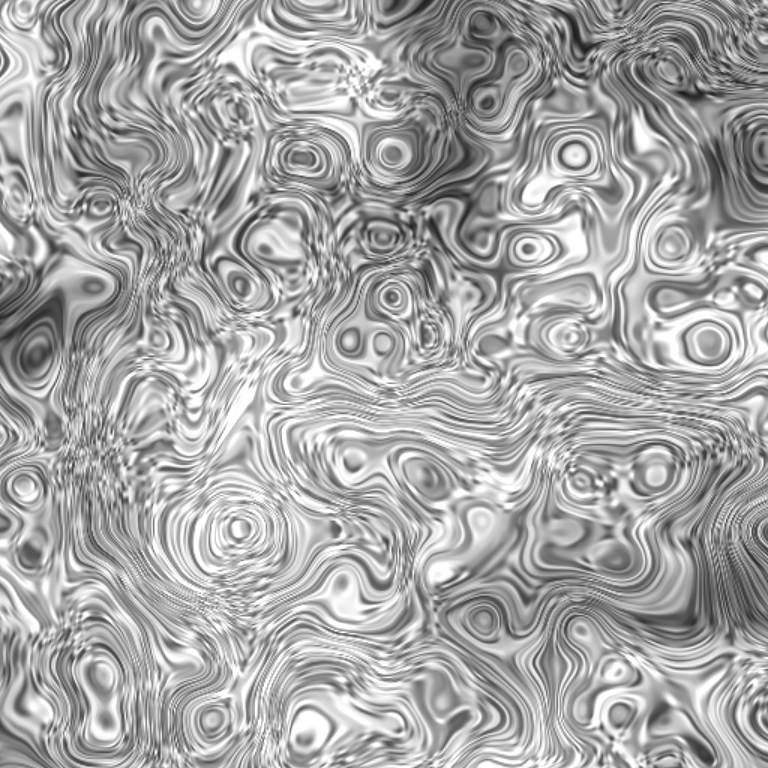
A Shadertoy shader for this texture:

```glsl
// Grey marbled grain: fine noise is read through a strongly folded domain.
// Gentle folds stretch it into curved streaks, steep folds break it into
// grain, and a broad soft tone with dark blotches shades the whole.

const float GRID        = 512.0;  // grain samples across the canvas
const float WARP_SCALE  = 4.0;    // folds across the canvas
const float WARP_GAIN   = 0.46;   // weight of each finer fold
const int   WARP_LAYERS = 3;
const float ACROSS      = 250.0;  // noise cells across the streaks
const float ALONG       = 50.0;   // noise cells along the streaks
const float TONE_SCALE  = 5.0;
const float TONE_MEAN   = 0.665;
const float TONE_RANGE  = 0.42;
const float BLOTCH_SCALE = 5.3;
const float BLOTCH_DEPTH = 0.30;
const float GRAIN_CONTRAST = 0.84;

float hash(vec2 p) {
    return fract(sin(dot(p, vec2(127.1, 311.7))) * 43758.5453);
}

float valueNoise(vec2 p) {
    vec2 cell = floor(p);
    vec2 f = fract(p);
    f = f * f * (3.0 - 2.0 * f);
    float low  = mix(hash(cell), hash(cell + vec2(1, 0)), f.x);
    float high = mix(hash(cell + vec2(0, 1)), hash(cell + vec2(1, 1)), f.x);
    return mix(low, high, f.y);
}

float fbm(vec2 p) {
    float sum = 0.0;
    float weight = 0.5;
    for (int i = 0; i < WARP_LAYERS; i++) {
        sum += weight * valueNoise(p);
        p = p * 2.03 + vec2(17.3, 9.1);
        weight *= WARP_GAIN;
    }
    return sum;
}

// Fine noise seen through the folded domain, p in canvas units
float foldedGrain(vec2 p) {
    vec2 q = p * WARP_SCALE;
    vec2 folded = vec2(ACROSS * fbm(q + 3.7), ALONG * fbm(q + vec2(41.2, 23.8)));
    return valueNoise(folded);
}

// Blends the four nearest grain samples, so the grain keeps its size
float smoothGrain(vec2 p) {
    vec2 g = p * GRID - 0.5;
    vec2 corner = floor(g);
    vec2 f = g - corner;
    float sum = 0.0;
    for (int i = 0; i < 4; i++) {
        vec2 side = vec2(i % 2, i / 2);
        vec2 w = mix(1.0 - f, f, side);
        sum += w.x * w.y * foldedGrain((corner + side + 0.5) / GRID);
    }
    return sum;
}

void mainImage(out vec4 fragColor, in vec2 fragCoord) {
    vec2 uv = fragCoord / iResolution.y;

    // Broad light and shade
    float broad = 0.65 * valueNoise(uv * TONE_SCALE + 61.4)
                + 0.35 * valueNoise(uv * TONE_SCALE * 2.1 + 12.6);
    float blotch = smoothstep(0.66, 0.96, valueNoise(uv * BLOTCH_SCALE + 87.9));
    float tone = TONE_MEAN + TONE_RANGE * (broad - 0.5) - BLOTCH_DEPTH * blotch;

    // Streaks and grain, weaker inside the dark blotches
    float contrast = GRAIN_CONTRAST * mix(1.0, 0.65, blotch);
    float grey = tone + contrast * (smoothGrain(uv) - 0.5);

    fragColor = vec4(vec3(clamp(grey, 0.0, 1.0)), 1.0);
}
```
